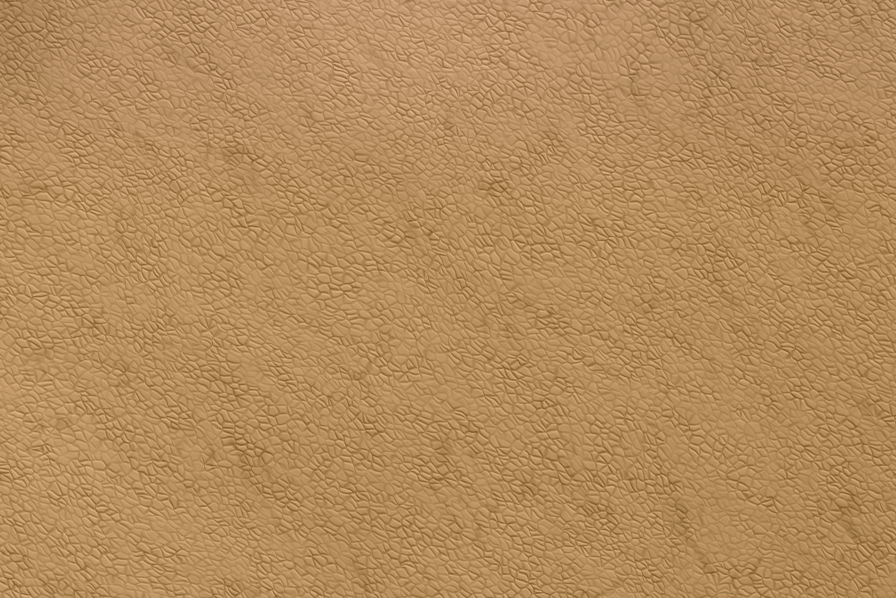
Write a WebGL 1 fragment shader that draws this texture.

```glsl
precision highp float;
uniform vec2 u_resolution;

#define GRAIN_ANGLE -0.58
#define GRAIN_SCALE vec2(55.0, 103.0)
#define CREASE_WIDTH 0.25
#define CREASE_DEPTH 0.50
#define RELIEF 0.62
#define LIGHT_STEP vec2(0.0008, 0.0028)
#define WRINKLE_DEPTH 0.42
#define MOTTLE 0.26
#define MID_TAN vec3(0.706, 0.550, 0.367)
#define TAN_RANGE vec3(0.140, 0.130, 0.138)

float hash(vec2 p) {
  vec3 q = fract(vec3(p.xyx) * 0.1031);
  q += dot(q, q.yzx + 33.33);
  return fract((q.x + q.y) * q.z);
}

vec2 hash2(vec2 p) {
  return vec2(hash(p), hash(p + 57.3));
}

float noise(vec2 p) {
  vec2 cell = floor(p);
  vec2 f = fract(p);
  f = f * f * (3.0 - 2.0 * f);
  float low = mix(hash(cell), hash(cell + vec2(1.0, 0.0)), f.x);
  float high = mix(hash(cell + vec2(0.0, 1.0)), hash(cell + 1.0), f.x);
  return mix(low, high, f.y);
}

vec2 rotate(vec2 p, float angle) {
  float c = cos(angle);
  float s = sin(angle);
  return vec2(c * p.x + s * p.y, c * p.y - s * p.x);
}

// Distance to the border between the two nearest cells
float borderDistance(vec2 p) {
  vec2 cell = floor(p);
  vec2 f = fract(p);
  vec2 nearest = vec2(8.0);
  vec2 second = vec2(8.0);
  for (int y = -1; y <= 1; y++) {
    for (int x = -1; x <= 1; x++) {
      vec2 offset = vec2(float(x), float(y));
      vec2 r = offset + 0.06 + 0.88 * hash2(cell + offset + 200.0) - f;
      float d = dot(r, r);
      if (d < dot(nearest, nearest)) {
        second = nearest;
        nearest = r;
      } else if (d < dot(second, second)) {
        second = r;
      }
    }
  }
  float gap = dot(second, second) - dot(nearest, nearest);
  return 0.5 * gap / max(length(second - nearest), 0.05);
}

// Rounded grains parted by creases of uneven depth
float grainHeight(vec2 p) {
  vec2 bend = vec2(noise(p * 6.0 + 11.0), noise(p * 6.0 + 31.0)) - 0.5;
  vec2 ripple = vec2(noise(p * 75.0 + 5.0), noise(p * 75.0 + 83.0)) - 0.5;
  vec2 q = rotate(p + bend * 0.03 + ripple * 0.006, GRAIN_ANGLE);
  float top = smoothstep(0.0, CREASE_WIDTH, borderDistance(q * GRAIN_SCALE));
  float depth = mix(0.25, 1.45, noise(q * vec2(30.0, 70.0) + 40.0));
  float bumps = noise(q * vec2(75.0, 130.0) + 15.0) - 0.5;
  return 1.0 - depth * (1.0 - top) + 0.5 * bumps;
}

// Sparse thin lines running steeply down to the right
float wrinkles(vec2 p) {
  vec2 wobble = vec2(noise(p * 40.0 + 9.0), noise(p * 40.0 + 27.0)) - 0.5;
  vec2 q = rotate(p + wobble * 0.006, -0.92);
  float ridge = abs(noise(q * vec2(9.0, 40.0) + 70.0) - 0.5);
  float patches = smoothstep(0.38, 0.70, noise(p * 13.0 + 19.0));
  return patches * (1.0 - smoothstep(0.0, 0.065, ridge));
}

float spot(vec2 uv, vec2 centre, vec2 size) {
  vec2 d = (uv - centre) / size;
  return exp(-dot(d, d));
}

// Wide light and dark areas of the hide
float broadTone(vec2 p, vec2 uv) {
  float tone = 0.05 - 0.10 * uv.x;
  tone += 0.24 * spot(uv, vec2(0.50, 1.00), vec2(0.22, 0.20));
  tone += 0.16 * spot(uv, vec2(0.02, 0.36), vec2(0.16, 0.30));
  tone -= 0.45 * spot(uv, vec2(0.00, 1.00), vec2(0.09, 0.20));
  tone -= 0.12 * spot(uv, vec2(1.00, 0.00), vec2(0.35, 0.45));
  vec2 q = rotate(p, GRAIN_ANGLE);
  tone += MOTTLE * 0.6 * (noise(q * vec2(2.5, 4.5) + 3.0) - 0.5);
  tone += MOTTLE * 0.4 * (noise(q * vec2(9.0, 15.0) + 8.0) - 0.5);
  return tone;
}

float surfaceTone(vec2 p) {
  float height = grainHeight(p);
  float slope = height - grainHeight(p + LIGHT_STEP);
  float tone = CREASE_DEPTH * (height - 0.70) + RELIEF * slope;
  return tone - WRINKLE_DEPTH * wrinkles(p);
}

void main() {
  vec2 uv = gl_FragCoord.xy / u_resolution;
  vec2 p = gl_FragCoord.xy / u_resolution.y;

  // Four samples per pixel smooth the fine creases
  float tone = 0.0;
  for (int i = 0; i < 4; i++) {
    float k = float(i);
    vec2 shift = vec2(mod(k, 2.0), floor(k / 2.0)) * 0.5 - 0.25;
    tone += 0.25 * surfaceTone(p + shift / u_resolution.y);
  }
  tone += broadTone(p, uv) + 0.08 * (noise(p * 240.0) - 0.5);

  vec3 color = MID_TAN + TAN_RANGE * tone;
  color.b += 0.025 * (smoothstep(0.55, 1.0, uv.y) - 0.25);
  gl_FragColor = vec4(clamp(color, 0.0, 1.0), 1.0);
}
```
